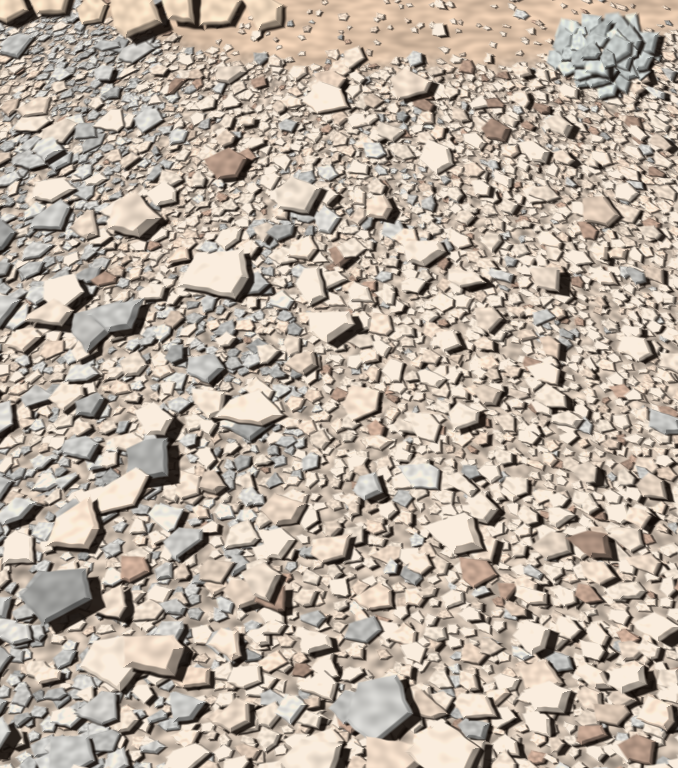
A WebGL 1 fragment shader for this texture:

```glsl
precision highp float;
// Sunlit slope of broken rock, receding towards a sandy path at the top.
// Layers of angular stones, fine to coarse, are scattered on a perspective grid;
// each stone is a random polygon with a bright top, shaded flanks and a black shadow.
uniform vec2 u_resolution;

vec2 hash2(vec2 p) {
  vec3 a = fract(p.xyx * vec3(0.1031, 0.1030, 0.0973));
  a += dot(a, a.yzx + 33.33);
  return fract((a.xx + a.yz) * a.zy);
}

float corner(vec2 cell, vec2 offset, vec2 f) {
  float a = 6.2832 * hash2(cell + offset).x;
  return dot(vec2(cos(a), sin(a)), f - offset);
}

float gradientNoise(vec2 p) {
  vec2 c = floor(p), f = fract(p);
  vec2 u = f * f * f * (f * (f * 6.0 - 15.0) + 10.0);
  float low = mix(corner(c, vec2(0.0), f), corner(c, vec2(1.0, 0.0), f), u.x);
  float high = mix(corner(c, vec2(0.0, 1.0), f), corner(c, vec2(1.0), f), u.x);
  return 1.4 * mix(low, high, u.y);
}

// 1 inside an edge at distance 0, fading to 0 outside over the blur width
float inside(float d, float blur) {
  return 1.0 - smoothstep(-blur, blur, d);
}

// Distance to a random five-sided stone, and how far its nearest side faces the sun
vec2 polygon(vec2 p, vec2 id) {
  vec2 shape = hash2(id + 5.7);
  float spin = 6.2832 * shape.x, edge = -100.0, facing = 0.0;
  for (int i = 0; i < 5; i++) {
    float n = float(i);
    vec2 h = hash2(id + 17.3 * n + 2.1);
    float a = spin + 1.2566 * (n + 0.6 * h.x);
    vec2 normal = vec2(cos(a), sin(a));
    float across = sin(a - 0.5 * spin);
    float d = dot(p, normal) - mix(0.75, 1.05, h.y) * (1.0 - 0.5 * shape.y * across * across);
    if (d > edge) {
      edge = d;
      facing = dot(normal, vec2(-0.64, 0.77));
    }
  }
  return vec2(edge, facing);
}

void drawStone(inout vec3 color, vec2 p, vec2 id, vec3 tint, float blur) {
  if (dot(p, p) > 6.5) return;
  vec2 h = hash2(id + 29.4);
  float grain = gradientNoise(p * 2.1 + id * 3.7);
  p += 0.04 * grain;
  vec2 shadowShift = vec2(0.42, -0.28) * mix(0.3, 1.25, h.x * h.x);
  float shadow = polygon(p - shadowShift, id).x;
  color = mix(color, vec3(0.07, 0.045, 0.03), 0.9 * inside(shadow, blur));
  vec2 body = polygon(p, id);
  float top = polygon((p - vec2(-0.2, 0.2) * h.y) * 1.12, id).x;
  float side = mix(0.6, 1.04, smoothstep(-0.9, 0.2, body.y));
  float light = mix(side, 1.05, inside(top, blur)) * (1.0 + 0.15 * grain);
  color = mix(color, min(tint * light, vec3(0.98, 0.93, 0.87)), inside(body.x, blur));
}

// Cream and buff stones, a few brown, with grey ones gathering on the left
vec3 stoneTint(vec2 id, vec2 place) {
  vec2 h = hash2(id + 41.3), v = hash2(id + 63.9);
  float greyShare = clamp(0.66 - 1.25 * place.x + 0.7 * gradientNoise(place * 5.0), 0.06, 0.85);
  vec3 warm = mix(vec3(1.01, 0.95, 0.88), vec3(0.90, 0.81, 0.73), h.y * h.y);
  warm = mix(warm, vec3(0.70, 0.59, 0.52), step(0.95, v.y));
  vec3 grey = mix(vec3(0.67, 0.67, 0.66), vec3(0.88, 0.87, 0.85), h.y);
  return mix(warm, grey, step(h.x, greyShare)) * mix(0.86, 1.1, v.x);
}

float pathMask(vec2 s) {
  float border = 0.905 + 0.35 * (s.x - 0.5) * (s.x - 0.5) + 0.02 * gradientNoise(s * 9.0);
  return smoothstep(-0.02, 0.03, s.y - border);
}

void main() {
  vec2 s = gl_FragCoord.xy / u_resolution.y;
  float depth = 1.5 - s.y;
  vec2 ground = vec2((s.x - 0.45) / depth, -1.25 * log(depth));

  // Gravel between the stones and dusty sand on the path
  float dust = gradientNoise(s * vec2(45.0, 110.0)) + 0.8 * gradientNoise(s * vec2(10.0, 30.0));
  vec3 sand = vec3(0.86, 0.75, 0.65) * (1.0 + 0.13 * dust);
  vec3 gravel = vec3(0.76, 0.70, 0.64) * (1.0 + 0.35 * gradientNoise(ground * 75.0));
  vec3 color = mix(gravel, sand, pathMask(s));

  // Scattered stones, fine to coarse; far rows first so near ones overlap them
  for (int layer = 0; layer < 5; layer++) {
    float n = float(layer);
    float scale = 62.0 * pow(0.62, n);
    vec2 grid = ground * scale;
    for (int j = 0; j < 3; j++) {
      for (int i = 0; i < 3; i++) {
        vec2 cell = floor(grid) + vec2(float(i) - 1.0, 1.0 - float(j));
        vec2 id = cell + 31.7 * n;
        vec2 center = cell + 0.5 + 0.7 * (hash2(id) - 0.5);
        vec2 h = hash2(id + 87.1);
        float centerDepth = exp(-center.y / scale / 1.25);
        vec2 place = vec2(center.x / scale * centerDepth + 0.45, 1.5 - centerDepth);
        float keep = 0.92 * exp(-0.17 * n * n) * (1.0 - 0.88 * pathMask(place));
        keep *= mix(1.0, 1.7 - 1.6 * place.x, step(2.5, n));
        if (h.x > keep) continue;
        float radius = mix(0.38, 0.54, h.y);
        float blur = 0.0021 * scale / (depth * radius);
        drawStone(color, (grid - center) / radius, id, stoneTint(id, place), blur);
      }
    }
  }

  // Boulders along the far edge of the path
  for (int i = 0; i < 7; i++) {
    vec2 id = vec2(float(i) * 3.1, 211.0), h = hash2(id);
    vec2 center = vec2(0.01 + 0.055 * float(i), 0.98 + 0.025 * h.x);
    drawStone(color, (s - center) / mix(0.02, 0.035, h.y), id, vec3(0.90, 0.81, 0.71), 0.08);
  }

  // Pale grey clump at the upper right, built on a loose golden-angle spiral
  for (int i = 0; i < 32; i++) {
    float n = float(i), a = 2.4 * n;
    vec2 h = hash2(vec2(n, 53.0));
    vec2 center = vec2(0.785, 0.93) + 0.0105 * sqrt(32.0 - n) * vec2(1.1 * cos(a), 0.75 * sin(a));
    vec3 tint = vec3(0.78, 0.80, 0.79) * mix(0.85, 1.1, h.x);
    drawStone(color, (s - center) / mix(0.01, 0.02, h.y), vec2(n, 307.0), tint, 0.15);
  }
  gl_FragColor = vec4(color, 1.0);
}
```
